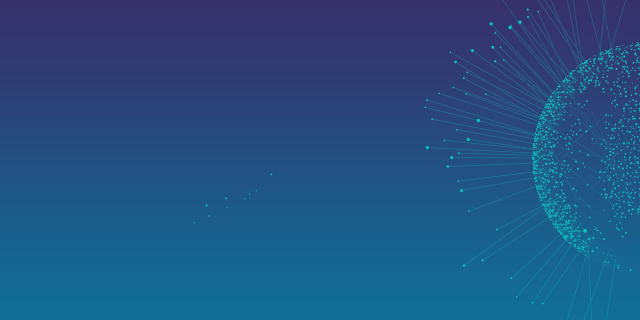
Reproduce this background procedurally as a Shadertoy shader.

```glsl
// A dotted globe at the right edge throws out thin rays tipped with beads,
// over a vertical violet-to-blue gradient. Surface dots sit in jittered
// longitude/latitude cells, thinned by a noisy land mask.

const vec3 SKY_TOP = vec3(0.215, 0.19, 0.42);
const vec3 SKY_BOTTOM = vec3(0.062, 0.432, 0.594);
const vec3 TEAL = vec3(0.04, 0.76, 0.74);
const vec2 GLOBE_CENTER = vec2(2.029, 0.505);
const float GLOBE_RADIUS = 0.365;
const float CELL = 0.036;

vec2 hash2(vec2 p) {
    vec3 q = fract(p.xyx * vec3(0.1031, 0.1030, 0.0973));
    q += dot(q, q.yzx + 33.33);
    return fract((q.xx + q.yz) * q.zy);
}

float gradientDot(vec2 corner, vec2 offset) {
    return dot(hash2(corner + 50.0) * 2.0 - 1.0, offset);
}

float gradientNoise(vec2 p) {
    vec2 i = floor(p), f = fract(p), u = f * f * (3.0 - 2.0 * f);
    vec2 e = vec2(1.0, 0.0);
    return mix(mix(gradientDot(i, f), gradientDot(i + e, f - e), u.x),
               mix(gradientDot(i + e.yx, f - e.yx), gradientDot(i + 1.0, f - 1.0), u.x), u.y);
}

// Antialiased coverage of a disc or a thick line
float coverage(float dist, float radius, float px) {
    return clamp((radius - dist) / px + 0.5, 0.0, 1.0);
}

float segmentDistance(vec2 p, vec2 a, vec2 b) {
    vec2 ab = b - a;
    return length(p - a - ab * clamp(dot(p - a, ab) / dot(ab, ab), 0.0, 1.0));
}

// Direction at an angle measured upward from due left
vec2 leftward(float angle) {
    return vec2(-cos(angle), sin(angle));
}

// Fan of beaded rays; lengths are in globe radii
float rayFan(vec2 p, int count, vec2 angles, vec2 lengths, float seed, float px) {
    float ink = 0.0;
    for (int i = 0; i < count; i++) {
        vec2 h = hash2(vec2(float(i), seed));
        vec2 k = hash2(vec2(float(i) + 7.0, seed + 19.0));
        float angle = mix(angles.x, angles.y, (float(i) + h.x) / float(count));
        vec2 tip = GLOBE_CENTER + GLOBE_RADIUS * mix(lengths.x, lengths.y, h.y) * leftward(angle);
        vec2 root = GLOBE_CENTER + GLOBE_RADIUS * mix(0.8, 1.0, k.x) * leftward(angle * mix(0.75, 1.0, k.y));
        float beadRadius = mix(0.0024, 0.0056, k.x * k.x);
        ink = max(ink, 0.34 * coverage(segmentDistance(p, root, tip), 0.0011, px));
        ink = max(ink, coverage(length(p - tip), beadRadius, px));
    }
    return ink;
}

// Chance of a surface dot: west and east land, a thin north, an empty south
float landDensity(vec2 lonLat) {
    float rough = 0.5 * gradientNoise(lonLat * 5.0) + 0.25 * gradientNoise(lonLat * 11.0);
    float lon = lonLat.x + rough, lat = lonLat.y + 0.6 * rough;
    float west = (1.0 - smoothstep(-1.0, -0.68, lon)) * smoothstep(-1.0, -0.75, lat);
    float east = smoothstep(-0.5, -0.28, lon) * smoothstep(-0.65, -0.45, lat);
    float north = smoothstep(0.5, 0.75, lat);
    float land = mix(max(0.75 * west, 0.85 * east), 0.5, north);
    return max(land, 0.06) * cos(lonLat.y);
}

float globeDots(vec2 q, float px) {
    if (dot(q, q) > 1.0) return 0.0;
    float lat = asin(q.y);
    float lon = asin(clamp(q.x / max(cos(lat), 0.001), -1.0, 1.0));
    vec2 home = floor(vec2(lon, lat) / CELL);
    float ink = 0.0;
    for (int y = -1; y <= 1; y++) {
        for (int x = -2; x <= 2; x++) {
            vec2 cell = home + vec2(x, y);
            vec2 h = hash2(cell + 200.0), k = hash2(cell + 431.0);
            vec2 spot = (cell + 0.1 + 0.8 * h) * CELL;
            vec2 center = vec2(sin(spot.x) * cos(spot.y), sin(spot.y));
            float dotInk = coverage(length(q - center) * GLOBE_RADIUS, mix(0.0014, 0.0034, k.y), px);
            ink = max(ink, dotInk * step(k.x, landDensity(spot)));
        }
    }
    return ink * 0.9;
}

// Faint chords linking points inside the globe
float network(vec2 q, float px) {
    float ink = 0.0;
    for (int i = 0; i < 16; i++) {
        vec2 h = hash2(vec2(float(i), 83.0)), k = hash2(vec2(float(i), 137.0));
        vec2 a = mix(vec2(-0.92, -0.3), vec2(-0.3, 0.65), h);
        vec2 b = mix(vec2(-0.65, -0.6), vec2(0.0, 0.5), k);
        ink = max(ink, 0.2 * coverage(segmentDistance(q, a, b) * GLOBE_RADIUS, 0.001, px));
    }
    return max(ink, coverage(length(q - vec2(-0.55, -0.62)) * GLOBE_RADIUS, 0.006, px));
}

// Loose specks drifting along a rising diagonal
float strayDots(vec2 p, float px) {
    float ink = 0.0;
    for (int i = 0; i < 9; i++) {
        vec2 h = hash2(vec2(float(i), 61.0));
        vec2 center = mix(vec2(0.589, 0.305), vec2(0.855, 0.45), (float(i) + h.x) / 9.0);
        center.y += 0.05 * (h.y - 0.5);
        ink = max(ink, coverage(length(p - center), mix(0.0015, 0.0032, h.y), px));
    }
    return ink;
}

void mainImage(out vec4 fragColor, in vec2 fragCoord) {
    float px = 1.0 / iResolution.y;
    vec2 p = fragCoord * px;
    vec2 q = (p - GLOBE_CENTER) / GLOBE_RADIUS;
    vec3 color = mix(SKY_BOTTOM, SKY_TOP, mix(p.y, smoothstep(0.0, 1.0, p.y), 0.4));

    // Soft limb tint, then everything drawn in teal
    float rim = length(q);
    color = mix(color, TEAL, 0.1 * smoothstep(0.7, 1.0, rim) * coverage(rim, 1.0, px / GLOBE_RADIUS) * smoothstep(0.2, -0.9, q.x));
    float ink = max(globeDots(q, px), network(q, px));
    ink = max(ink, rayFan(p, 36, vec2(-0.05, 1.03), vec2(1.45, 2.0), 3.0, px));
    ink = max(ink, rayFan(p, 14, vec2(-1.4, -0.07), vec2(1.4, 1.85), 29.0, px));
    ink = max(ink, rayFan(p, 6, vec2(1.05, 1.5), vec2(1.5, 1.9), 47.0, px));
    ink = max(ink, strayDots(p, px));
    fragColor = vec4(mix(color, TEAL, ink), 1.0);
}
```
